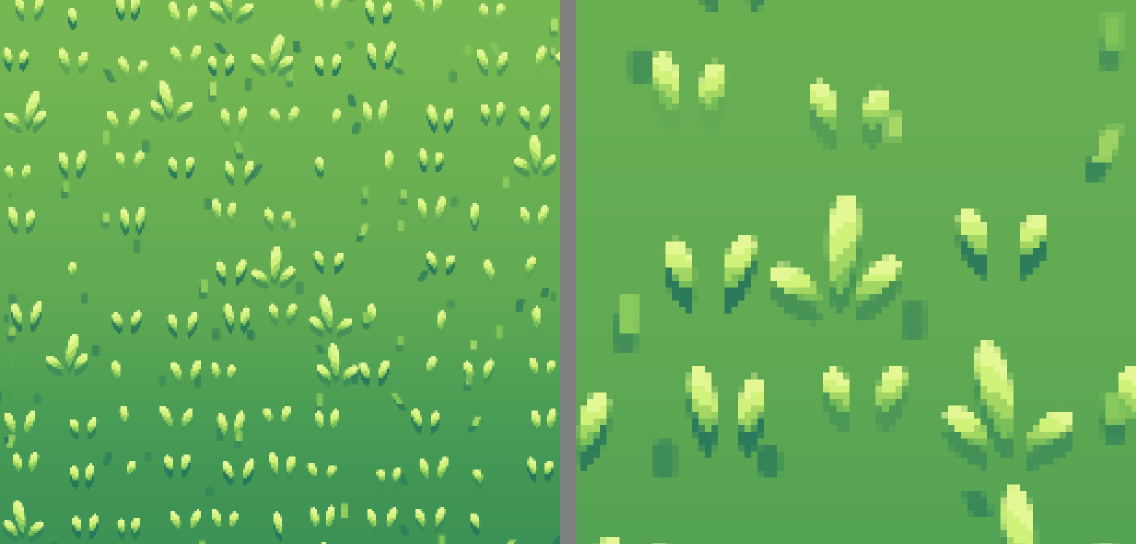
Left: the whole. Right: its middle third, enlarged.
This texture is drawn by a Shadertoy shader. Its source:

```glsl
// Pixel-art meadow: a vertical green gradient with rows of small leaf tufts.
// Each grid cell grows one, two or three leaves over a teal shadow; short
// dark and light dashes fill the gaps, denser along the left and right rims.

const float COLUMNS = 11.0;   // tuft cells across the canvas
const float TEXELS = 256.0;   // art pixels across the canvas
const vec3 TEAL = vec3(0.13, 0.45, 0.36);

vec3 hash3(vec2 cell) {
    vec3 p = fract(cell.xyx * vec3(0.1031, 0.1030, 0.0973));
    p += dot(p, p.yxz + 33.33);
    return fract((p.xxy + p.yzz) * p.zyx);
}

vec3 meadow(float height) {
    vec3 low = mix(vec3(0.24, 0.575, 0.335), vec3(0.29, 0.615, 0.33), smoothstep(0.0, 0.3, height));
    vec3 high = mix(vec3(0.38, 0.665, 0.325), vec3(0.46, 0.72, 0.32), smoothstep(0.4, 1.0, height));
    return mix(low, high, smoothstep(0.2, 0.5, height));
}

// Leaf from its base: x = coverage, y = way along, z = signed place across.
vec3 leaf(vec2 p, float lean, float size, float halfWidth) {
    float c = cos(lean), s = sin(lean);
    p = vec2(c * p.x - s * p.y, s * p.x + c * p.y);
    float along = p.y / size;
    float t = clamp(along, 0.0, 1.0);
    float across = p.x / halfWidth + lean * 0.5 * t * (1.0 - t);
    float profile = sqrt(4.0 * t * (1.0 - t)) * mix(0.72, 1.08, t);
    float cover = smoothstep(-0.12, 0.16, profile - abs(across)) * step(abs(along - 0.5), 0.5);
    return vec3(cover, t, across);
}

// Four stepped tones from the green base to the pale tip.
vec3 leafColor(float tone) {
    vec3 c = mix(vec3(0.48, 0.75, 0.35), vec3(0.64, 0.84, 0.39), step(0.22, tone));
    c = mix(c, vec3(0.82, 0.95, 0.48), step(0.43, tone));
    return mix(c, vec3(0.89, 0.97, 0.58), step(0.69, tone));
}

// Short upright dashes: dark, light, or light standing on dark.
vec3 dashes(vec3 color, vec2 p, float density, float strength) {
    vec2 home = floor(p);
    for (int j = -1; j <= 1; j++)
    for (int i = -1; i <= 1; i++) {
        vec2 cell = home + vec2(i, j);
        vec3 r = hash3(cell + 71.0), k = hash3(cell + 139.0);
        vec2 d = p - cell - 0.15 - 0.7 * r.xy;
        if (max(abs(d.x), abs(d.y)) > 0.5 || r.z > density) continue;
        float kind = r.z / density;
        d.x -= (k.x - 0.5) * step(0.55, k.y) * d.y * 1.3;
        vec2 extent = vec2(0.07, mix(0.08, 0.14, k.z));
        vec2 q = abs(d) - extent + 0.045;
        float box = length(max(q, 0.0)) - 0.045;
        float dark = 1.0 - smoothstep(-0.015, 0.02, box);
        color = mix(color, TEAL, dark * strength * mix(0.4, 0.85, k.y) * step(kind, 0.75));
        q = abs(d - vec2(0.02, 0.13 * step(kind, 0.75))) - vec2(0.06, extent.y);
        float light = 1.0 - smoothstep(-0.015, 0.02, max(q.x, q.y));
        vec3 lime = mix(vec3(0.50, 0.77, 0.35), vec3(0.70, 0.87, 0.42), k.x * k.x);
        color = mix(color, lime, light * step(0.52, kind));
    }
    return color;
}

vec3 tufts(vec3 color, vec2 p) {
    vec2 home = floor(p);
    for (int j = -1; j <= 1; j++)
    for (int i = -1; i <= 1; i++) {
        vec2 cell = home + vec2(i, j);
        vec3 r = hash3(cell + 11.0), k = hash3(cell + 43.0);
        vec2 d = p - cell - vec2(0.5, 0.3) - (r.xy - 0.5) * vec2(0.4, 0.3);
        if (abs(d.x) > 0.75 || abs(d.y - 0.25) > 0.65 || r.z > 0.82) continue;

        // Share of cells: trio, single leaf, then pairs.
        bool trio = r.z < 0.15, single = r.z > 0.68;
        int count = trio ? 3 : (single ? 1 : 2);
        float scale = mix(0.72, 1.08, k.x);
        float shade = trio ? 0.4 : mix(0.05, 0.85, smoothstep(0.4, 0.75, k.y));

        // Pass 0 lays the shadow, pass 1 the leaves.
        for (int pass = 0; pass < 2; pass++)
        for (int n = 0; n < count; n++) {
            float side = n == 0 ? -1.0 : 1.0;
            float vary = fract(k.z * 7.0 + float(n) * 0.37);
            vec2 base = vec2(side * 0.12, 0.0);
            float lean = side * mix(0.15, 0.45, k.z);
            float size = 0.42 * scale * mix(0.82, 1.08, vary);
            float halfWidth = 0.092 * mix(0.85, 1.0, scale);
            if (trio) {
                lean = side * mix(0.65, 1.0, vary);
                size = 0.38;
                if (n == 2) { base = vec2(0.0, 0.05); lean = (k.x - 0.5) * 0.8; size = 0.66; halfWidth = 0.115; }
            }
            if (single) { base.x = 0.0; lean = (k.z - 0.5) * 0.9; }
            vec2 drop = pass == 0 ? vec2(0.0, -0.14) : vec2(0.0);
            vec3 shape = leaf(d - base - drop, lean, size, halfWidth);
            float tone = shape.y - 0.2 * shape.z * sign(lean) + 0.08 * (k.y - 0.5);
            vec3 paint = pass == 0 ? TEAL : leafColor(tone);
            color = mix(color, paint, shape.x * (pass == 0 ? shade : 1.0));
        }
    }
    return color;
}

void mainImage(out vec4 fragColor, in vec2 fragCoord) {
    vec3 total = vec3(0.0);
    // Four samples per pixel smooth the art-pixel borders at any size.
    for (int n = 0; n < 4; n++) {
        vec2 jitter = vec2(n % 2, n / 2) * 0.5 - 0.25;
        vec2 uv = (fragCoord + jitter) / iResolution.x;
        vec2 art = (floor(uv * TEXELS) + 0.5) / TEXELS;
        vec3 color = meadow(fragCoord.y / iResolution.y);
        color = dashes(color, art * COLUMNS + 0.5, 0.62, 0.8);
        float rim = smoothstep(0.475, 0.49, abs(art.x - 0.5));
        if (rim > 0.0) color = mix(color, dashes(color, art * 17.0 + 5.0, 0.95, 1.1), rim);
        total += tufts(color, art * COLUMNS);
    }
    fragColor = vec4(total * 0.25, 1.0);
}
```
